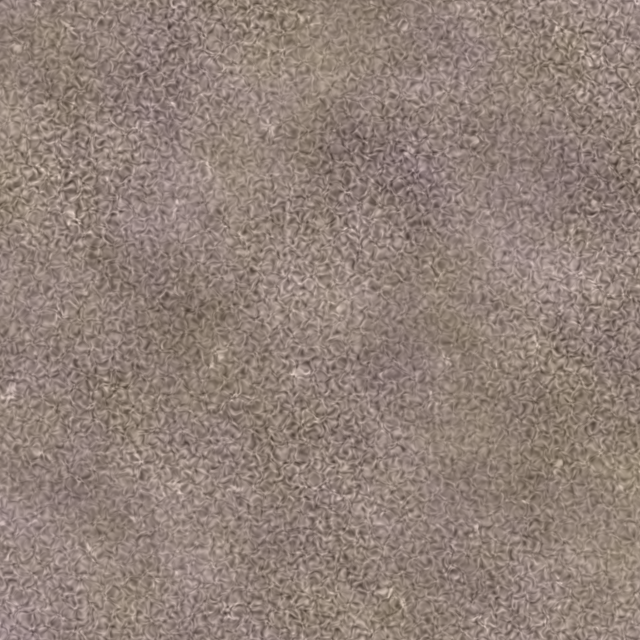
Write a Shadertoy shader that draws this texture.

```glsl
// Fine-grained taupe stone with wormy grain, cloudy patches and pale flecks.
#define BASE_COLOR vec3(0.571, 0.507, 0.473)
#define GRAIN_SCALE 128.0
#define GRAIN_CONTRAST 0.235
#define PATCH_SCALE 5.0
#define PATCH_CONTRAST 0.085
#define TINT_AMOUNT 0.075
#define FLECK_SCALE 24.0
#define FLECK_LIGHT 0.13
#define VEIN_DIRECTION vec2(0.83, -0.56)

// Random unit gradient for a lattice point
vec2 latticeGradient(vec2 cell) {
    vec3 p = fract(cell.xyx * vec3(0.1031, 0.1030, 0.0973));
    p += dot(p, p.yzx + 33.33);
    float angle = 6.28318 * fract((p.x + p.y) * p.z);
    return vec2(cos(angle), sin(angle));
}

float gradientNoise(vec2 p) {
    vec2 cell = floor(p), f = fract(p);
    vec2 blend = f * f * f * (f * (f * 6.0 - 15.0) + 10.0);
    vec2 right = vec2(1.0, 0.0), up = vec2(0.0, 1.0);
    float a = dot(latticeGradient(cell), f);
    float b = dot(latticeGradient(cell + right), f - right);
    float c = dot(latticeGradient(cell + up), f - up);
    float d = dot(latticeGradient(cell + 1.0), f - 1.0);
    return mix(mix(a, b, blend.x), mix(c, d, blend.x), blend.y);
}

vec2 rotate(vec2 p, float angle) {
    float c = cos(angle), s = sin(angle);
    return vec2(c * p.x - s * p.y, s * p.x + c * p.y);
}

// Layered noise for the soft patches
float cloud(vec2 p) {
    float sum = 0.0, weight = 1.0;
    for (int i = 0; i < 4; i++) {
        sum += weight * gradientNoise(p);
        p = rotate(p, 0.7) * 2.1 + 17.3;
        weight *= 0.68;
    }
    return sum;
}

// Short curling ridges over dark pits
float wormyGrain(vec2 uv) {
    vec2 p = uv * GRAIN_SCALE;
    vec2 warp = vec2(gradientNoise(p * 0.45 + 31.7), gradientNoise(p * 0.45 + 78.2));
    p += 0.9 * warp;
    float body = gradientNoise(p);
    float fine = gradientNoise(rotate(p, 0.6) * 1.5 + 53.1);
    float ridge = 0.17 - abs(gradientNoise(rotate(p, 1.1) * 0.65 + 91.4));
    return body + 0.55 * fine + 0.85 * ridge;
}

void mainImage(out vec4 fragColor, in vec2 fragCoord) {
    vec2 uv = fragCoord / iResolution.y;
    vec2 across = vec2(-VEIN_DIRECTION.y, VEIN_DIRECTION.x);
    vec2 streak = vec2(0.7 * dot(uv, VEIN_DIRECTION), dot(uv, across));

    // Grain, stronger in some areas than in others
    float grain = wormyGrain(uv);
    float roughness = 1.0 + 0.6 * gradientNoise(uv * 4.0 + 12.6);
    float patches = cloud(streak * PATCH_SCALE + 5.8);
    float tone = GRAIN_CONTRAST * roughness * grain + PATCH_CONTRAST * patches;

    // Sparse pale flecks, broken up by the grain
    float fleckField = gradientNoise(streak * FLECK_SCALE + 41.9)
        + 0.45 * gradientNoise(uv * FLECK_SCALE * 2.3 + 8.4) + 0.2 * grain;
    tone += FLECK_LIGHT * smoothstep(0.42, 0.72, fleckField);

    // Drift between olive and mauve
    float tint = cloud(uv * 3.0 + 64.5) + 0.25 * (uv.x - 0.5);
    vec3 color = BASE_COLOR + tone * vec3(1.0, 0.97, 0.96);
    color += TINT_AMOUNT * tint * vec3(-0.1, 0.0, -0.55);

    fragColor = vec4(clamp(color, 0.0, 1.0), 1.0);
}
```
